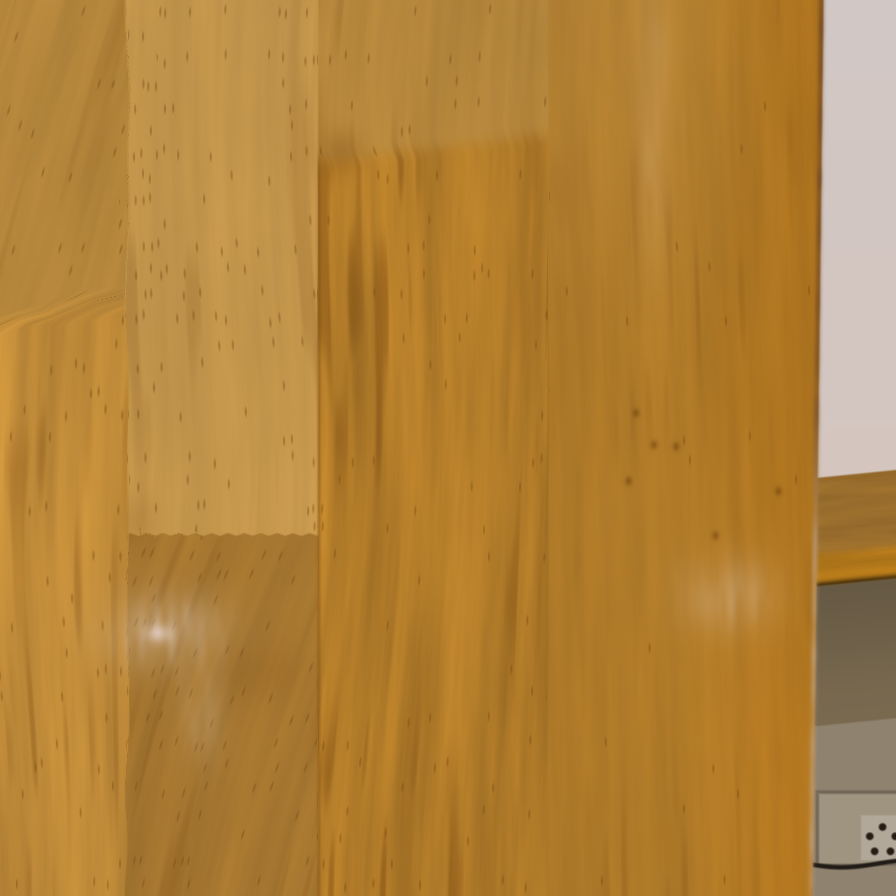
Reproduce this texture procedurally as a Shadertoy shader.

```glsl
#define HONEY vec3(0.69, 0.48, 0.16)
#define PALE vec3(0.755, 0.580, 0.295)
#define TAN vec3(0.705, 0.525, 0.235)
#define BROWN vec3(0.635, 0.455, 0.185)
#define DARK_GRAIN vec3(0.46, 0.27, 0.06)
#define WALL vec3(0.83, 0.77, 0.74)
#define SHADE vec3(0.47, 0.41, 0.31)
#define GRAIN_CONTRAST 0.32
#define PORE_STRENGTH 0.38
#define GLARE 0.30
#define SOFT 0.0016

float hash(vec2 p) {
    vec3 q = fract(vec3(p.xyx) * 0.1031);
    q += dot(q, q.yzx + 33.33);
    return fract((q.x + q.y) * q.z);
}

float noise(vec2 p) {
    vec2 i = floor(p), f = fract(p);
    f = f * f * (3.0 - 2.0 * f);
    return mix(mix(hash(i), hash(i + vec2(1, 0)), f.x),
               mix(hash(i + vec2(0, 1)), hash(i + vec2(1, 1)), f.x), f.y);
}

float fbm(vec2 p) {
    float sum = 0.0, amp = 0.53;
    for (int i = 0; i < 4; i++) {
        sum += amp * noise(p);
        p = p * 2.03 + 17.3;
        amp *= 0.5;
    }
    return sum;
}

float above(float edge, float v) { return smoothstep(edge - SOFT, edge + SOFT, v); }

float blob(vec2 p, vec2 centre, vec2 size) {
    vec2 d = (p - centre) / size;
    return exp(-dot(d, d));
}

float box(vec2 p, vec2 centre, vec2 halfSize) {
    vec2 d = abs(p - centre) - halfSize;
    return 1.0 - above(0.0, max(d.x, d.y));
}

// Short dark dashes, one candidate in each grid cell
float pores(vec2 p, float density) {
    vec2 g = p * vec2(120.0, 38.0), cell = floor(g);
    vec2 centre = 0.3 + 0.4 * vec2(hash(cell + 3.1), hash(cell + 8.7));
    vec2 d = (fract(g) - centre) / vec2(0.24, 0.32);
    return (1.0 - smoothstep(0.2, 1.0, length(d))) * step(hash(cell), density);
}

vec3 panel(vec2 p) {
    // Glued staves: x seams, then one butt joint in each of the first three
    float tooth = 0.006 * abs(fract(p.x * 55.0) - 0.5);
    float inB = above(0.142 + 0.006 * (noise(p.yy * 9.0) - 0.5), p.x);
    float inC = above(0.355, p.x), inD = above(0.612, p.x);
    float topA = smoothstep(0.63, 0.665, p.y - 0.15 * p.x + 0.01 * noise(p * 30.0));
    float topB = above(0.402 + tooth, p.y);
    float topC = smoothstep(0.81, 0.84, p.y - 0.12 * (p.x - 0.4));

    vec3 base = mix(vec3(0.74, 0.535, 0.22), TAN, topA);
    base = mix(base, mix(BROWN, PALE, topB), inB);
    base = mix(base, mix(HONEY, TAN, topC), inC);
    vec3 right = mix(HONEY, TAN, 0.5 * smoothstep(0.55, 1.0, p.y));
    right = mix(right, vec3(0.685, 0.455, 0.12), smoothstep(0.72, 0.92, p.x));
    base = mix(base, right, inD);

    // x: lean of the grain, y: its contrast, z: share of pores
    vec3 trait = mix(vec3(0.03, 0.75, 0.12), vec3(0.22, 0.45, 0.06), topA);
    trait = mix(trait, mix(vec3(0.38, 0.55, 0.16), vec3(0.01, 0.45, 0.13), topB), inB);
    trait = mix(trait, mix(vec3(0.04, 1.0, 0.08), vec3(0.03, 0.45, 0.05), topC), inC);
    trait = mix(trait, vec3(-0.02, 0.48, 0.015), inD);
    trait.z += 0.35 * blob(p, vec2(0.165, 0.7), vec2(0.025, 0.35));

    // Long fibres
    vec2 q = p;
    q.x += 0.03 * (noise(p * vec2(3.0, 2.2)) - 0.5) - trait.x * p.y * (0.6 + 0.4 * p.y);
    float broad = fbm(q * vec2(24.0, 1.8)) - 0.5;
    float fine = fbm(q * vec2(85.0, 5.0) + 40.0) - 0.5;
    float streak = smoothstep(0.60, 0.95, noise(q * vec2(105.0, 6.0) + 9.0))
                 * smoothstep(0.35, 0.7, noise(q * vec2(14.0, 3.0) + 70.0));
    vec3 col = base * (1.0 + GRAIN_CONTRAST * trait.y * (0.75 * broad + 0.65 * fine));
    col = mix(col, DARK_GRAIN, 0.42 * trait.y * streak);
    col = mix(col, DARK_GRAIN, PORE_STRENGTH * pores(q, trait.z));
    col *= 0.97 + 0.06 * fbm(p * vec2(7.0, 5.0));

    // Seam, stains and knots
    float seam = exp(-pow((p.x - 0.356) / 0.0022, 2.0)) * (1.0 - topC);
    float stain = blob(p, vec2(0.381, 0.83), vec2(0.022, 0.025));
    stain += 0.6 * blob(p, vec2(0.155, 0.42), vec2(0.018, 0.03));
    stain += 0.5 * blob(p, vec2(0.29, 0.25), vec2(0.05, 0.035));
    col = mix(col, DARK_GRAIN, 0.35 * seam + 0.3 * stain);
    for (int i = 0; i < 6; i++) {
        vec2 knot = vec2(0.70, 0.38) + vec2(0.20, 0.22) * vec2(hash(vec2(i, 5)), hash(vec2(i, 11)));
        col = mix(col, DARK_GRAIN, 0.6 * blob(p, knot, vec2(0.004, 0.005)));
    }

    // Lamp reflections, broken up by the fibres
    float glow = 1.1 * blob(p, vec2(0.185, 0.295), vec2(0.06, 0.04))
               + 0.5 * blob(p, vec2(0.225, 0.20), vec2(0.025, 0.05))
               + 0.75 * blob(p, vec2(0.815, 0.335), vec2(0.05, 0.04))
               + 0.4 * blob(p, vec2(0.73, 0.87), vec2(0.018, 0.14));
    glow *= 0.6 + 0.9 * noise(p * vec2(120.0, 22.0));
    glow += 1.6 * blob(p, vec2(0.177, 0.293), vec2(0.014, 0.01));
    return mix(col, vec3(0.90, 0.84, 0.82), min(GLARE * glow, 0.85));
}

vec3 background(vec2 p) {
    float slope = 0.1 * (p.x - 0.915);
    float y = p.y - slope;
    // Lower wall, with a ledge and a socket plate
    vec3 col = mix(SHADE, SHADE * 0.86, smoothstep(0.2, 0.35, y));
    col = mix(vec3(0.56, 0.51, 0.43), col, above(0.19, y));
    col *= 1.0 - 0.2 * box(p, vec2(0.965, 0.076), vec2(0.055, 0.042));
    col = mix(col, vec3(0.62, 0.58, 0.50), box(p, vec2(0.966, 0.075), vec2(0.052, 0.039)));
    col = mix(col, vec3(0.70, 0.66, 0.60), box(p, vec2(0.985, 0.065), vec2(0.024, 0.025)));
    for (int i = 0; i < 5; i++) {
        float a = 1.2566 * float(i) + 1.57;
        float d = length(p - vec2(0.985, 0.062) - 0.015 * vec2(cos(a), sin(a)));
        col = mix(col, vec3(0.16, 0.11, 0.08), 1.0 - above(0.0042, d));
    }
    float cable = abs(p.y - 0.036 + 0.004 * sin((p.x - 0.9) * 40.0));
    col = mix(col, vec3(0.13, 0.11, 0.09), 1.0 - above(0.0025, cable));

    // Wooden rail below the bright wall
    vec3 rail = mix(vec3(0.70, 0.47, 0.10), vec3(0.59, 0.42, 0.17), smoothstep(0.375, 0.388, y));
    rail *= 0.88 + 0.24 * fbm(vec2(p.x * 9.0, y * 90.0));
    rail *= 1.0 - 0.55 * exp(-pow((y - 0.347) / 0.004, 2.0));
    col = mix(col, rail, above(0.346, y));
    vec3 wall = mix(WALL + vec3(0.01, 0.0, -0.01), WALL + vec3(-0.01, 0.01, 0.03), p.y);
    return mix(col, wall, above(0.467, y));
}

void mainImage(out vec4 fragColor, in vec2 fragCoord) {
    vec2 p = fragCoord / iResolution.xy;
    float side = p.x - 0.907 - 0.012 * p.y;
    vec3 col = mix(panel(p), background(p), above(0.0, side));
    // Worn panel edge: dark above, shiny below
    float rim = exp(-pow((side + 0.002) / 0.0035, 2.0));
    vec3 rimColor = mix(vec3(0.74, 0.62, 0.48), vec3(0.42, 0.27, 0.15), smoothstep(0.35, 0.6, p.y));
    col = mix(col, rimColor, rim * (0.35 + 0.4 * noise(p.yy * 30.0)));
    fragColor = vec4(col, 1.0);
}
```
